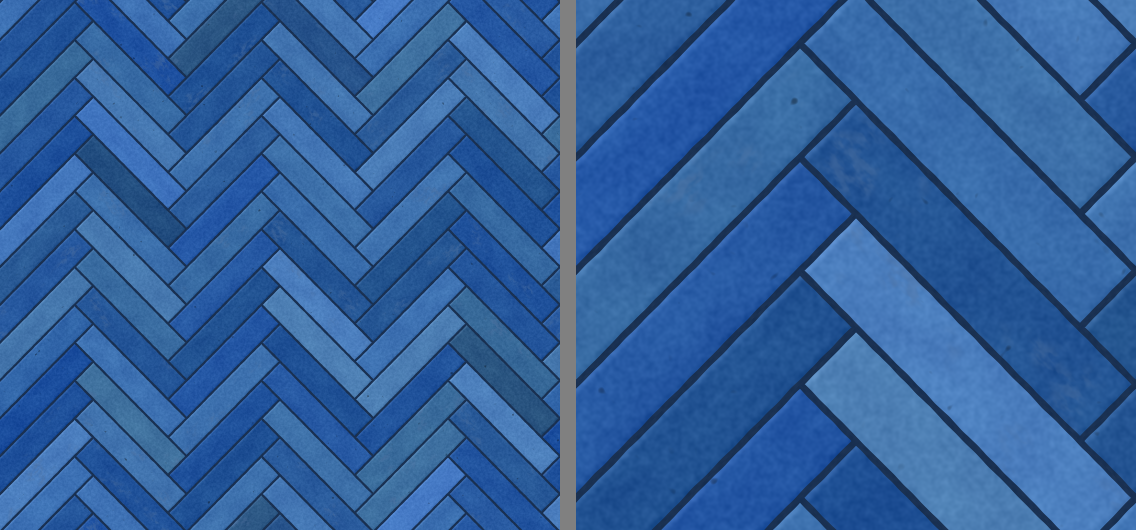
Left: the whole. Right: its middle third, enlarged.
This texture is drawn by a Shadertoy shader. Its source:

```glsl
// Blue glazed planks laid in a herringbone, separated by thin dark joints.
// A 45 degree cell grid is grouped into 5:1 planks; each plank's wrapped id
// seeds its glaze colour and its own gradient-noise wear, so everything tiles.

#define REPEATS_X 3.0        // zigzags across
#define REPEATS_Y 14.0       // planks down
#define PLANK_LEN 5.0        // plank length in plank widths
#define SHIFT_Y 0.1          // vertical phase in half steps
#define JOINT_HALF 0.042     // half the joint width in plank widths
#define EDGE_WOBBLE 0.012    // unevenness of the plank edges
#define RIM_LIGHT 0.075      // brightness of the lit edge
#define TONE_JITTER 0.05     // brightness change between planks
#define MOTTLE 0.045         // soft clouds in the glaze
#define GRAIN 0.04           // fine surface grain
#define PIT_DEPTH 0.35       // darkness of the small pits
#define SCUFF 0.40           // strength of the chalky scuffs

const vec3 JOINT_COLOR = vec3(0.10, 0.19, 0.32);
const vec3 DEEP_BLUE   = vec3(0.14, 0.335, 0.605);
const vec3 TEAL_BLUE   = vec3(0.23, 0.43, 0.65);
const vec3 LIGHT_BLUE  = vec3(0.27, 0.47, 0.72);
const vec3 DARK_TEAL   = vec3(0.16, 0.33, 0.52);
const vec3 CHALK       = vec3(0.32, 0.45, 0.63);

// Integer hash: two values in 0..1 for a grid point
vec2 hash2(vec2 cell) {
    const uint MUL = 1664525u;
    uvec2 q = uvec2(ivec2(cell)) * MUL + 10139u;
    for (int i = 0; i < 2; i++) {
        q.x += q.y * MUL;
        q.y += q.x * MUL;
        q ^= q >> 16u;
    }
    return vec2(q & 65535u) / 65535.0;
}

float cornerSlope(vec2 cell, vec2 offset) {
    float angle = 6.28318 * hash2(cell).x;
    return dot(vec2(cos(angle), sin(angle)), offset);
}

// Gradient noise, roughly -0.7..0.7
float gradientNoise(vec2 p) {
    vec2 i = floor(p), f = p - i;
    vec2 s = f * f * f * (f * (f * 6.0 - 15.0) + 10.0);
    vec2 e = vec2(1.0, 0.0);
    float low  = mix(cornerSlope(i, f), cornerSlope(i + e, f - e), s.x);
    float high = mix(cornerSlope(i + e.yx, f - e.yx), cornerSlope(i + e.xx, f - e.xx), s.x);
    return mix(low, high, s.y);
}

float fbm(vec2 p) {
    float sum = 0.0, amp = 1.0;
    for (int i = 0; i < 3; i++) {
        sum += amp * gradientNoise(p);
        p = p * 2.0 + 17.0;
        amp *= 0.5;
    }
    return sum;
}

// Plank under a point: wrapped id, position inside it, and its size
void findPlank(vec2 p, vec2 period, out vec2 id, out vec2 local, out vec2 size) {
    vec2 cell = floor(p);
    float k = floor(mod(cell.x - cell.y + 0.5, 2.0 * PLANK_LEN));
    bool rising = k < PLANK_LEN;
    vec2 toStart = rising ? vec2(k, 0.0) : vec2(0.0, 2.0 * PLANK_LEN - 1.0 - k);
    size = rising ? vec2(PLANK_LEN, 1.0) : vec2(1.0, PLANK_LEN);
    local = p - cell + toStart;
    vec2 start = cell - toStart;
    id = floor(mod(vec2(start.x - start.y, start.x + start.y) + 0.5, period));
}

vec3 glazeColor(vec2 id) {
    vec2 pick = hash2(id + 71.0), vary = hash2(id + 203.0) - 0.5;
    vec3 c = pick.x < 0.47 ? DEEP_BLUE
           : pick.x < 0.71 ? TEAL_BLUE
           : pick.x < 0.93 ? LIGHT_BLUE : DARK_TEAL;
    return c + TONE_JITTER * vary.x + vary.y * vec3(-0.03, -0.02, 0.07);
}

void mainImage(out vec4 fragColor, in vec2 fragCoord) {
    // Rotate the canvas into plank-width cells
    vec2 period = vec2(2.0 * PLANK_LEN * REPEATS_X, 2.0 * REPEATS_Y);
    vec2 g = fragCoord / iResolution.xy * period + vec2(0.0, SHIFT_Y);
    vec2 p = 0.5 * vec2(g.x + g.y, g.y - g.x);
    float pixel = 0.5 * length(period / iResolution.xy);

    vec2 id, local, size;
    findPlank(p, period, id, local, size);
    vec2 along = size.x > size.y ? local : local.yx;
    vec2 seed = floor(900.0 * hash2(id + 11.0));
    vec2 q = along + seed;

    // Glaze with clouds, grain and pits
    vec3 color = glazeColor(id);
    float cloud = fbm(q * vec2(0.9, 1.5));
    float grain = gradientNoise(q * 9.0) + 0.7 * gradientNoise(q * 17.0 + 5.0);
    color += MOTTLE * cloud * vec3(0.8, 1.0, 0.8) + GRAIN * grain;
    float pits = smoothstep(0.44, 0.62, gradientNoise(q * 5.5 + 31.0));
    color *= 1.0 - PIT_DEPTH * pits * smoothstep(-0.1, 0.4, cloud);

    // Chalky scuffs on some planks
    float worn = step(0.6, hash2(id + 409.0).x);
    float patches = smoothstep(0.12, 0.5, fbm(q * vec2(0.8, 1.2) + 57.0));
    float streaks = smoothstep(-0.3, 0.4, fbm(q * vec2(4.0, 7.0) + 83.0));
    color = mix(color, CHALK, SCUFF * worn * patches * streaks);

    // Lit upper-left rim, shaded opposite rim, then the joint
    vec2 nearest = min(local, size - local);
    float edge = min(nearest.x, nearest.y) + EDGE_WOBBLE * gradientNoise(q * 4.0);
    float rim = JOINT_HALF + 0.09;
    color += RIM_LIGHT * (1.0 - smoothstep(JOINT_HALF, rim, size.y - local.y));
    color -= 0.5 * RIM_LIGHT * (1.0 - smoothstep(JOINT_HALF, rim, local.y));
    float body = smoothstep(JOINT_HALF - 0.6 * pixel, JOINT_HALF + 0.6 * pixel, edge);
    color = mix(JOINT_COLOR + 0.5 * GRAIN * grain, color, body);

    fragColor = vec4(clamp(color, 0.0, 1.0), 1.0);
}
```
